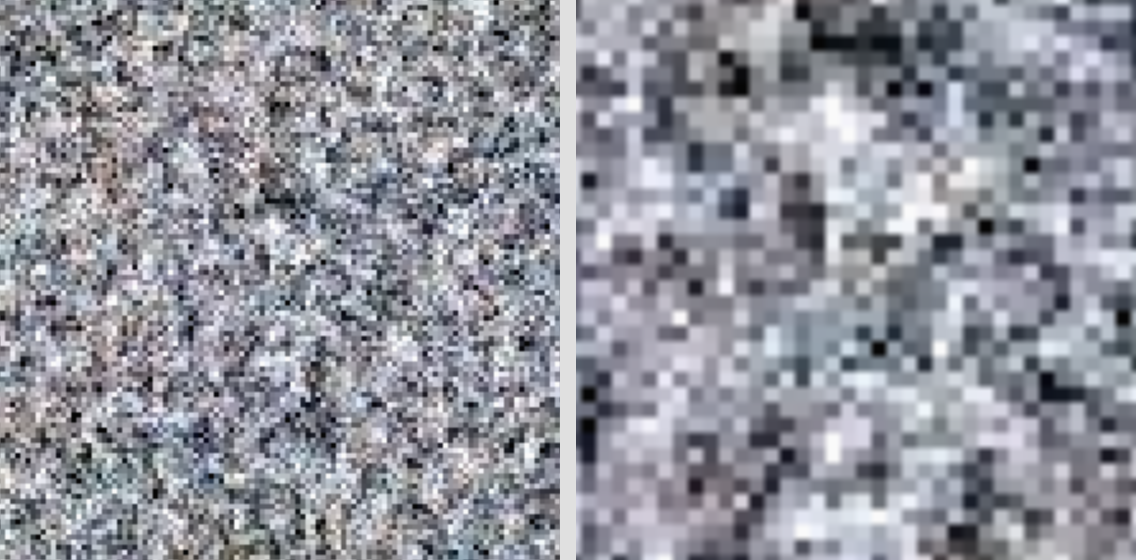
Left, the full canvas; right, a detail of the centre.
Write a three.js fragment shader that draws this texture.

```glsl
// Fine grey granite: small square speckles in dark and light clumps with faint colour tints.
varying vec2 vUv;

const float CELLS = 110.0;                        // speckles across the canvas
const float EDGE_SOFTNESS = 0.32;                 // half width of the blend between speckles, in cells
const float MEAN_LIGHT = 0.585;
const float LIGHT_SPREAD = 0.205;
const float DARK_SKEW = 0.013;                    // stretches the dark tail
const float SPECKLE_WEIGHT = 0.8;                 // independent part of each speckle
const float CLUMP_WEIGHT = 0.8;                   // part shared with neighbours
const vec2 CLUMP_SIZE = vec2(2.3, 2.9);           // in cells, slightly upright
const float PATCH_SIZE = 5.0;                     // local colour patches, in cells
const float REGION_SIZE = 24.0;                   // broad colour patches, in cells
const float TINT_STRENGTH = 0.016;
const vec3 BASE_TINT = vec3(-0.010, -0.001, 0.025);
const vec3 COOL_AXIS = vec3(-0.9, 0.0, 1.1);      // warm to blue
const vec3 GREEN_AXIS = vec3(-0.5, 0.5, -0.3);    // violet to green

float hash(vec2 p, float seed) {
  vec3 q = fract(vec3(p.xyx + seed * 17.31) * vec3(0.1031, 0.1030, 0.0973));
  q += dot(q, q.yzx + 33.33);
  return fract((q.x + q.y) * q.z);
}

// Roughly normal value with zero mean and unit deviation.
float bell(vec2 p, float seed) {
  float sum = hash(p, seed) + hash(p, seed + 1.0) + hash(p, seed + 2.0);
  return 2.0 * sum - 3.0;
}

float smoothBell(vec2 p, float seed) {
  vec2 i = floor(p);
  vec2 f = fract(p);
  f = f * f * (3.0 - 2.0 * f);
  vec2 e = vec2(1.0, 0.0);
  return mix(mix(bell(i, seed), bell(i + e.xy, seed), f.x),
             mix(bell(i + e.yx, seed), bell(i + e.xx, seed), f.x), f.y);
}

vec3 speckleColor(vec2 cell) {
  // Lightness: own grain plus clumps
  float grain = SPECKLE_WEIGHT * bell(cell, 3.0)
              + CLUMP_WEIGHT * smoothBell(cell / CLUMP_SIZE + 9.3, 11.0);
  float lightness = MEAN_LIGHT + LIGHT_SPREAD * grain - DARK_SKEW * (grain * grain - 1.0);

  // Colour tints
  float coolness = smoothBell(cell / PATCH_SIZE + 3.7, 21.0)
                 + 0.8 * smoothBell(cell / REGION_SIZE + 5.1, 31.0);
  float greenness = smoothBell(cell / PATCH_SIZE + 7.9, 41.0)
                  + 0.6 * smoothBell(cell / REGION_SIZE + 2.3, 51.0);
  vec3 tint = TINT_STRENGTH * (coolness * COOL_AXIS + greenness * GREEN_AXIS);
  return clamp(lightness + BASE_TINT + tint, 0.02, 0.98);
}

void main() {
  // Blend the four nearest speckles across narrow soft borders
  vec2 p = vUv * CELLS + 0.5;
  vec2 cell = floor(p);
  vec2 blend = smoothstep(0.5 - EDGE_SOFTNESS, 0.5 + EDGE_SOFTNESS, fract(p));
  vec2 e = vec2(1.0, 0.0);
  vec3 lower = mix(speckleColor(cell), speckleColor(cell + e.xy), blend.x);
  vec3 upper = mix(speckleColor(cell + e.yx), speckleColor(cell + e.xx), blend.x);
  gl_FragColor = vec4(mix(lower, upper, blend.y), 1.0);
}
```
